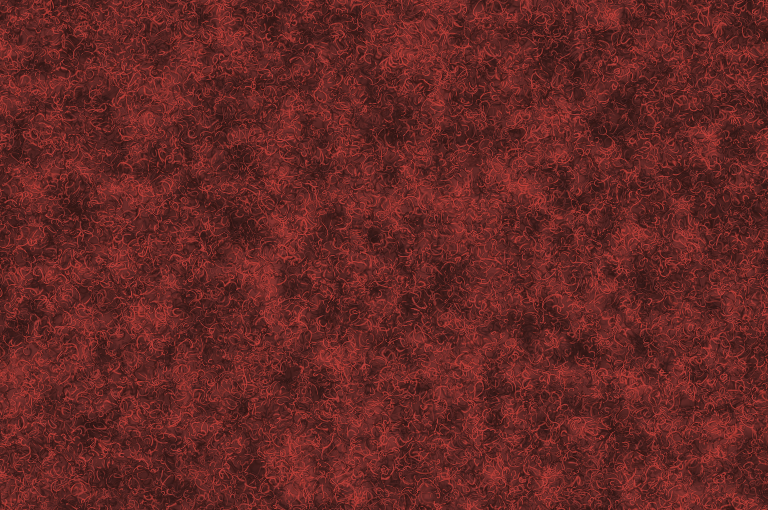
Reproduce this texture procedurally as a Shadertoy shader.

```glsl
#define LAYERS 16
#define CELL 0.026
#define HALF_WIDTH 0.0009
#define OPACITY 0.78
#define SHADOW 0.13
#define PATCH_CONTRAST 0.95
#define FIBRE_CONTRAST 1.45
#define DARK_WOOL vec3(0.215, 0.100, 0.092)
#define MID_WOOL vec3(0.445, 0.186, 0.176)
#define BRIGHT_WOOL vec3(0.82, 0.275, 0.245)

vec4 hash4(vec3 seed) {
    vec4 h = fract(seed.xyzx * vec4(0.1031, 0.1030, 0.0973, 0.1099));
    h += dot(h, h.wzxy + 33.33);
    return fract((h.xxyz + h.yzzw) * h.zywx);
}

// Smooth value noise with two independent channels
vec2 noise2(vec2 p) {
    vec2 cell = floor(p), f = fract(p);
    f = f * f * (3.0 - 2.0 * f);
    vec2 low = mix(hash4(vec3(cell, 91.0)).xy,
                   hash4(vec3(cell + vec2(1, 0), 91.0)).xy, f.x);
    vec2 high = mix(hash4(vec3(cell + vec2(0, 1), 91.0)).xy,
                    hash4(vec3(cell + vec2(1, 1), 91.0)).xy, f.x);
    return mix(low, high, f.y);
}

vec3 woolColor(float tone) {
    tone = clamp(tone, 0.0, 1.0);
    return tone < 0.5 ? mix(DARK_WOOL, MID_WOOL, tone * 2.0)
                      : mix(MID_WOOL, BRIGHT_WOOL, tone * 2.0 - 1.0);
}

// Distance to the curl in x, coverage along its open arc in y
vec2 curl(vec2 q, float radius, float heading, float halfAngle) {
    float len = max(length(q), 1e-5);
    float facing = dot(q, vec2(cos(heading), sin(heading))) / len;
    float angle = acos(clamp(facing, -1.0, 1.0));
    return vec2(abs(len - radius),
                1.0 - smoothstep(halfAngle - 0.25, halfAngle, angle));
}

void mainImage(out vec4 fragColor, in vec2 fragCoord) {
    float pixel = 1.0 / iResolution.y;
    vec2 p = fragCoord * pixel + 4.0;

    // Soft clumps of red and brown wool
    vec2 tilted = mat2(0.8, 0.6, -0.6, 0.8) * p + 9.0;
    float cloud = 0.14 * noise2(p * 4.0).x + 0.34 * noise2(tilted * 13.0).x
                + 0.52 * noise2(p * 30.0).y;
    float patchTone = 0.5 + (cloud - 0.5) * PATCH_CONTRAST;
    vec3 color = woolColor(patchTone - 0.15);

    // Bend the curls out of perfect circles
    p += 0.010 * (noise2(tilted * 48.0) - 0.5);

    // Felted fibres, deepest layer first
    for (int layer = 0; layer < LAYERS; layer++) {
        float depth = float(layer) / float(LAYERS - 1);
        float turn = float(layer) * 2.4;
        mat2 spin = mat2(cos(turn), sin(turn), -sin(turn), cos(turn));
        vec2 grid = spin * p / CELL + float(layer) * 7.31;
        vec2 base = floor(grid);

        for (int y = -1; y <= 1; y++)
        for (int x = -1; x <= 1; x++) {
            vec2 cell = base + vec2(x, y);
            vec4 place = hash4(vec3(cell + 500.0, float(layer)));
            vec4 look = hash4(vec3(cell + 700.0, float(layer) + 40.0));
            float radius = CELL * mix(0.15, 0.95, place.z * place.z);
            float halfAngle = mix(2.3, 0.5, place.z) + 0.4 * look.x;
            vec2 q = (grid - cell - place.xy) * CELL;
            vec2 arc = curl(q, radius, place.w * 6.2832, halfAngle);

            float halfWidth = HALF_WIDTH * mix(0.6, 1.3, look.y);
            float thread = clamp((halfWidth - arc.x) / pixel + 0.5, 0.0, 1.0);
            float shade = 1.0 - smoothstep(0.0, 4.0 * HALF_WIDTH, arc.x);
            float tone = patchTone + (look.z - 0.5) * FIBRE_CONTRAST
                       + 0.16 * (depth - 0.4);
            vec3 fibre = woolColor(tone);
            fibre.gb += vec2(0.02, 0.035) * (look.w - 0.5);

            color *= 1.0 - SHADOW * shade * arc.y;
            color = mix(color, fibre, thread * arc.y * OPACITY);
        }
    }
    fragColor = vec4(color, 1.0);
}
```
